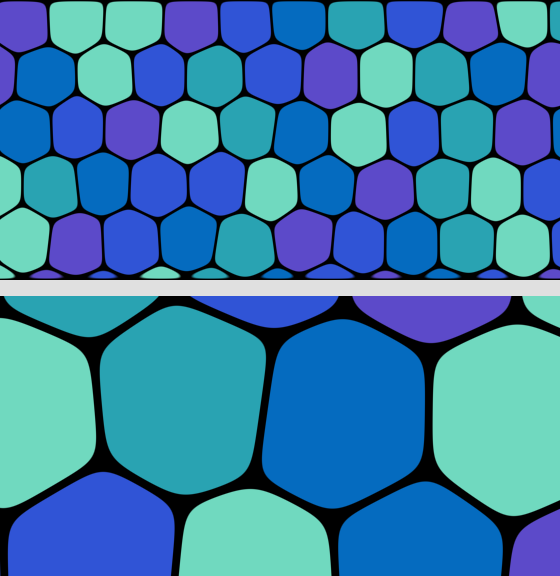
Top, the full canvas; bottom, a detail of the centre.
Reproduce this pattern procedurally as a Shadertoy shader.

```glsl
const float ROWS = 5.0;        // cell rows over the canvas height
const float JITTER = 0.19;     // seed displacement, in cells
const float HALF_GAP = 0.023;  // half the joint width, in cells
const float ROUNDING = 0.05;   // corner softness, in cells
const vec2 SEED_OFFSET = vec2(0.37, 0.66);

const vec3 JOINT = vec3(0.0);
const vec3 PURPLE = vec3(0.36, 0.29, 0.79);
const vec3 INDIGO = vec3(0.19, 0.33, 0.84);
const vec3 BLUE = vec3(0.02, 0.42, 0.75);
const vec3 TEAL = vec3(0.16, 0.64, 0.70);
const vec3 MINT = vec3(0.44, 0.85, 0.75);

vec2 hash2(vec2 p) {
    vec3 q = fract(p.xyx * vec3(0.1031, 0.1030, 0.0973));
    q += dot(q, q.yzx + 33.33);
    return fract((q.xx + q.yz) * q.zy);
}

// Jittered seed point of a cell; odd rows are shifted by half a cell
vec2 seedPoint(vec2 id, float jitter) {
    vec2 stagger = vec2(0.5 * mod(id.y, 2.0), 0.0);
    return id + SEED_OFFSET + stagger + jitter * (hash2(id + 17.0) - 0.5);
}

vec2 nearestCell(vec2 p, float jitter) {
    vec2 base = floor(p - SEED_OFFSET + 0.5);
    vec2 best = base;
    float bestDist = 1e3;
    for (int y = -1; y <= 1; y++)
    for (int x = -2; x <= 2; x++) {
        vec2 id = base + vec2(x, y);
        float d = distance(p, seedPoint(id, jitter));
        if (d < bestDist) { bestDist = d; best = id; }
    }
    return best;
}

float softTerm(float d, float softness) {
    return exp(-d / softness);
}

// Smooth minimum of the distances to all cell borders and both walls
float borderDistance(vec2 p, vec2 cell, float jitter, float softness) {
    vec2 seed = seedPoint(cell, jitter);
    float sum = softTerm(p.y, softness) + softTerm(ROWS - p.y, softness);
    for (int y = -1; y <= 1; y++)
    for (int x = -2; x <= 2; x++) {
        if (x == 0 && y == 0) continue;
        vec2 other = seedPoint(cell + vec2(x, y), jitter);
        float d = dot(0.5 * (seed + other) - p, normalize(other - seed));
        sum += softTerm(d, softness);
    }
    return -softness * log(sum);
}

// Each run of five cells shuffles the five colours, keeping shares even
vec3 cellColor(vec2 id) {
    float column = id.x + 2.0 * id.y + 40.0;
    vec2 h = hash2(vec2(floor(column / 5.0), id.y) + 53.0);
    float stride = 1.0 + floor(4.0 * h.x);
    float start = floor(5.0 * h.y);
    float pick = mod(mod(column, 5.0) * stride + start + 0.5, 5.0);
    if (pick < 1.0) return PURPLE;
    if (pick < 2.0) return INDIGO;
    if (pick < 3.0) return BLUE;
    if (pick < 4.0) return TEAL;
    return MINT;
}

void mainImage(out vec4 fragColor, in vec2 fragCoord) {
    float pixel = ROWS / iResolution.y;
    vec2 p = fragCoord * pixel;

    vec2 cell = nearestCell(p, JITTER);
    float d = borderDistance(p, cell, JITTER, ROUNDING) - HALF_GAP;
    float cover = smoothstep(-0.75 * pixel, 0.75 * pixel, d);

    fragColor = vec4(mix(JOINT, cellColor(cell), cover), 1.0);
}
```
